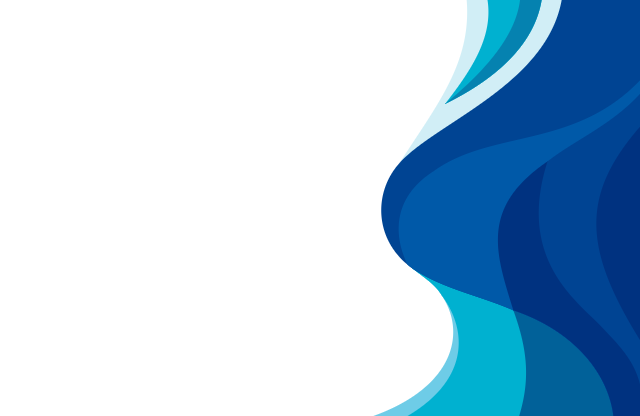
This background is drawn by a Shadertoy shader. Its source:

```glsl
const vec2 CANVAS = vec2(153.6, 100.0);   // drawing units across the canvas
const int SOLVE_STEPS = 16;

const vec3 WHITE = vec3(1.0);
const vec3 PALE  = vec3(0.82, 0.935, 0.965);
const vec3 SKY   = vec3(0.43, 0.80, 0.905);
const vec3 CYAN  = vec3(0.0, 0.695, 0.815);
const vec3 TEAL  = vec3(0.02, 0.51, 0.69);
const vec3 DEEP  = vec3(0.005, 0.38, 0.60);
const vec3 AZURE = vec3(0.0, 0.35, 0.66);
const vec3 BLUE  = vec3(0.0, 0.265, 0.575);
const vec3 NAVY  = vec3(0.0, 0.195, 0.50);

// Points shared by several curves
const vec2 TIP      = vec2(106.8, 75.0);
const vec2 SHOULDER = vec2(95.2, 60.0);
const vec2 WAIST    = vec2(98.8, 35.6);
const vec2 HIP      = vec2(106.0, 29.0);
const vec2 CROSS    = vec2(123.2, 25.4);
const vec2 FORK     = vec2(131.4, 61.2);
const vec2 BEND     = vec2(104.0, 58.8);
const vec2 RUN      = vec2(144.0, 21.8);

vec2 bezier(vec2 a, vec2 b, vec2 c, vec2 d, float t) {
    float s = 1.0 - t;
    return s*s*s*a + 3.0*s*s*t*b + 3.0*s*t*t*c + t*t*t*d;
}

// Approximate distance to a falling cubic curve, positive on its right
float edge(vec2 p, vec2 a, vec2 b, vec2 c, vec2 d) {
    float lo = 0.0, hi = 1.0;
    for (int i = 0; i < SOLVE_STEPS; i++) {
        float mid = 0.5 * (lo + hi);
        if (bezier(a, b, c, d, mid).y > p.y) lo = mid; else hi = mid;
    }
    float t = 0.5 * (lo + hi), s = 1.0 - t;
    vec2 tangent = s*s*(b - a) + 2.0*s*t*(c - b) + t*t*(d - c);
    return (p.x - bezier(a, b, c, d, t).x) * abs(tangent.y) / length(tangent);
}

// Left border of the large blue wave
float waveEdge(vec2 p) {
    if (p.y > SHOULDER.y) return edge(p, vec2(134.8, 100), vec2(131, 79), vec2(103, 70), SHOULDER);
    if (p.y > WAIST.y) return edge(p, SHOULDER, vec2(89.6, 53), vec2(90, 42), WAIST);
    if (p.y > CROSS.y) return edge(p, WAIST, vec2(106, 30.6), vec2(115, 29), CROSS);
    return edge(p, CROSS, vec2(138, 20.4), vec2(146, 10), vec2(147.2, 0));
}

// Outer border of the lower cyan swell
float swellEdge(vec2 p) {
    if (p.y > HIP.y) return edge(p, WAIST, vec2(102.4, 32.8), vec2(104.4, 31.6), HIP);
    return edge(p, HIP, vec2(112, 20), vec2(109, 7), vec2(89.6, 0));
}

float azureEdge(vec2 p) {
    if (p.y > BEND.y) return edge(p, vec2(154, 81.1), vec2(138, 64), vec2(118, 69), BEND);
    return edge(p, BEND, vec2(94, 52.4), vec2(94.4, 43), vec2(98, 36));
}

float ribbonEdge(vec2 p) {
    return edge(p, vec2(154, 77.9), vec2(147, 70), vec2(138, 66.4), FORK);
}

float innerBlueEdge(vec2 p) {
    if (p.y > FORK.y) return ribbonEdge(p);
    if (p.y > RUN.y) return edge(p, FORK, vec2(124, 38), vec2(138, 28), RUN);
    return edge(p, RUN, vec2(149, 16.6), vec2(153, 12.6), vec2(154, 5.5));
}

void paint(inout vec3 color, vec3 ink, float dist, float pixel) {
    color = mix(color, ink, clamp(dist / pixel + 0.5, 0.0, 1.0));
}

void mainImage(out vec4 fragColor, in vec2 fragCoord) {
    vec2 p = fragCoord / iResolution.xy * CANVAS;
    float pixel = CANVAS.y / iResolution.y;
    vec3 color = WHITE;

    // Pale crest with its two-tone wedge
    float crest = edge(p, vec2(112, 100), vec2(113.2, 85), vec2(105, 75), vec2(96, 61));
    float wedgeLeft = edge(p, vec2(117, 100), vec2(118.4, 91), vec2(113, 83), TIP);
    float wedgeFold = edge(p, vec2(124.8, 100), vec2(123.6, 90), vec2(114, 81), TIP);
    float wedgeRight = edge(p, vec2(130, 100), vec2(128, 88), vec2(117, 80), TIP);
    float wedgeLimit = min(-wedgeRight, p.y - TIP.y);
    paint(color, PALE, min(crest, p.y - 61.0), pixel);
    paint(color, CYAN, min(wedgeLeft, wedgeLimit), pixel);
    paint(color, TEAL, min(wedgeFold, wedgeLimit), pixel);

    // Lower swell, its light rim and its shaded part
    float swell = min(swellEdge(p), WAIST.y - p.y);
    float rim = p.y > HIP.y ? swell : edge(p, HIP, vec2(112, 21), vec2(113, 9), vec2(97.8, 0));
    float shade = edge(p, CROSS, vec2(127, 15), vec2(127, 8), vec2(124.6, 0));
    paint(color, SKY, swell, pixel);
    paint(color, CYAN, rim, pixel);
    paint(color, DEEP, min(shade, CROSS.y - p.y), pixel);

    // Blue wave and the bands nested inside it
    float wave = waveEdge(p);
    float hollow = edge(p, FORK, vec2(115, 50), vec2(119, 39), CROSS);
    float corner = edge(p, vec2(154, 70), vec2(139, 53), vec2(140, 40), vec2(154, 17.6));
    paint(color, BLUE, wave, pixel);
    paint(color, AZURE, min(wave, azureEdge(p)), pixel);
    paint(color, NAVY, min(wave, min(hollow, FORK.y - p.y)), pixel);
    paint(color, BLUE, min(wave, innerBlueEdge(p)), pixel);
    paint(color, NAVY, min(wave, corner), pixel);

    fragColor = vec4(color, 1.0);
}
```
